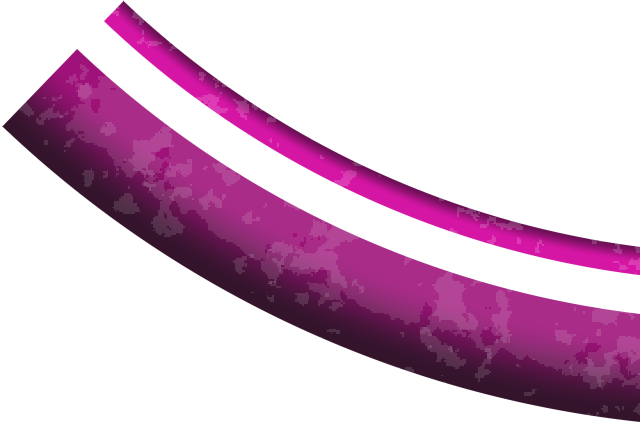
A WebGL 2 fragment shader for this background:

```glsl
#version 300 es
precision highp float;

uniform vec2 u_resolution;
out vec4 fragColor;

#define CENTER vec2(1.775, 2.545)
#define WIDE_BAND vec2(2.302, 2.555)
#define THIN_BAND vec2(2.145, 2.211)
#define END_ANGLE 0.765
#define CLUSTER_STEP 0.162
#define CLUSTER_START 0.133
#define PATCH_SCALE 15.0
#define PATCH_LEVEL 0.24
#define GRAIN 240.0
#define VEIL_RADIUS 2.452
#define VEIL_OPACITY 0.11

const vec3 PURPLE = vec3(0.62, 0.07, 0.475);
const vec3 SHADOW = vec3(0.20, 0.08, 0.17);
const vec3 MAGENTA = vec3(0.835, 0.085, 0.645);
const vec3 PLUM = vec3(0.40, 0.06, 0.32);

vec2 gradientAt(vec2 cell) {
  vec3 h = fract(cell.xyx * vec3(0.1031, 0.1030, 0.0973));
  h += dot(h, h.yzx + 33.33);
  float angle = 6.2832 * fract((h.x + h.y) * h.z);
  return vec2(cos(angle), sin(angle));
}

float gradientNoise(vec2 p) {
  vec2 i = floor(p), f = fract(p);
  vec2 u = f * f * f * (f * (f * 6.0 - 15.0) + 10.0);
  vec2 e = vec2(0.0, 1.0);
  float low = mix(dot(gradientAt(i), f), dot(gradientAt(i + e.yx), f - e.yx), u.x);
  float high = mix(dot(gradientAt(i + e), f - e), dot(gradientAt(i + e.yy), f - e.yy), u.x);
  return mix(low, high, u.y);
}

float fbm(vec2 p) {
  float sum = 0.0, amplitude = 0.65;
  for (int i = 0; i < 4; i++) {
    sum += amplitude * gradientNoise(p);
    p = mat2(1.6, 1.2, -1.2, 1.6) * p + 7.3;
    amplitude *= 0.55;
  }
  return sum;
}

// x: radius, y: angle measured leftwards from straight down
vec2 toPolar(vec2 p) {
  vec2 d = CENTER - p;
  return vec2(length(d), atan(d.x, d.y));
}

float bandMask(vec2 polar, vec2 band, float aa) {
  float edge = max(max(band.x - polar.x, polar.x - band.y), (polar.y - END_ANGLE) * polar.x);
  return 1.0 - smoothstep(-0.5 * aa, 0.5 * aa, edge);
}

void main() {
  vec2 p = gl_FragCoord.xy / u_resolution * vec2(1.5, 1.0);
  float aa = 1.4 / u_resolution.y;
  vec2 polar = toPolar(p);

  // Mottling is sampled on a fine grid, giving stepped outlines
  vec2 q = (floor(p * GRAIN) + 0.5) / GRAIN;
  vec2 qPolar = toPolar(q);
  float cluster = 0.5 + 0.5 * cos(6.2832 * (qPolar.y - CLUSTER_START) / CLUSTER_STEP);
  float rough = fbm(q * PATCH_SCALE + 3.7);
  float ragged = fbm(q * PATCH_SCALE * 1.3 + 41.0);

  // Wide band: purple falling into shadow towards its outer edge
  float across = (polar.x - WIDE_BAND.x) / (WIDE_BAND.y - WIDE_BAND.x);
  vec3 wide = mix(PURPLE, SHADOW, smoothstep(0.22, 0.95, across));

  // Pale veil over the inner part, ragged near the clusters
  float veilEdge = VEIL_RADIUS + ragged * mix(0.02, 0.22, cluster) - 0.03 * cluster;
  float veil = step(qPolar.x, veilEdge) * step(qPolar.y, 0.722 + 0.06 * rough);
  wide = mix(wide, vec3(1.0), VEIL_OPACITY * veil);

  // Denser patches gathered around the clusters
  float offCenter = abs(qPolar.x - 2.405) / 0.15;
  float widePatch = step(PATCH_LEVEL, rough + 0.26 * cluster - 0.16 * offCenter);
  wide = mix(wide, vec3(1.0), 0.12 * widePatch);

  // Thin band: plum inner edge brightening to magenta
  float thinAcross = (polar.x - THIN_BAND.x) / (THIN_BAND.y - THIN_BAND.x);
  vec3 thin = mix(PLUM, MAGENTA, smoothstep(-0.05, 0.62, thinAcross));
  float thinPatch = step(PATCH_LEVEL + 0.08, ragged + 0.24 * cluster);
  thin = mix(thin, vec3(1.0), 0.16 * thinPatch);

  vec3 color = mix(vec3(1.0), wide, bandMask(polar, WIDE_BAND, aa));
  color = mix(color, thin, bandMask(polar, THIN_BAND, aa));
  fragColor = vec4(color, 1.0);
}
```
